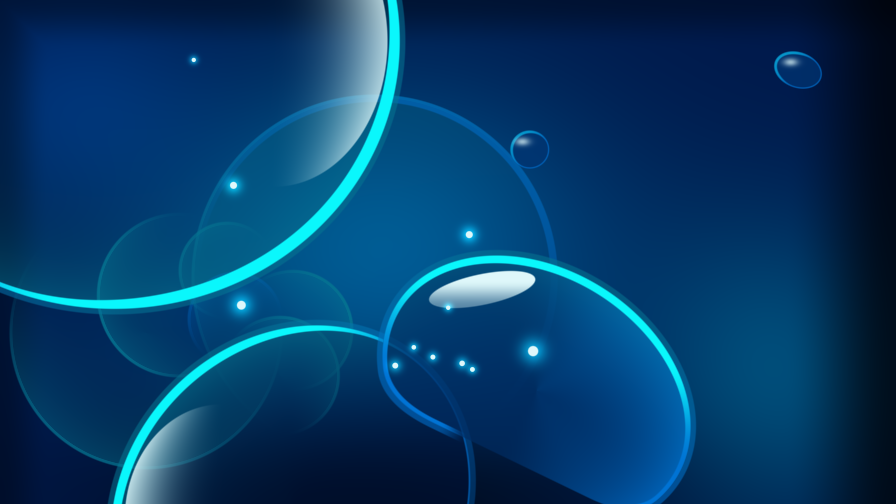
Reproduce this background procedurally as a Shadertoy shader.

```glsl
// Glassy cyan bubbles with bright rims and sparkles floating over deep blue.

// The scene is laid out on a grid 9 units high, 16 wide at 16:9.
const float GRID = 9.0;
const vec3 DEEP = vec3(0.0, 0.095, 0.29);
const vec3 NIGHT = vec3(0.0, 0.07, 0.24);
const vec3 TEAL = vec3(0.02, 0.46, 0.57);
const vec3 AZURE = vec3(0.0, 0.45, 0.83);
const vec3 CYAN = vec3(0.04, 0.97, 0.99);
const vec3 SHINE = vec3(0.87, 0.97, 0.98);
const int DUST_COUNT = 6;

float px; // size of one pixel in grid units

float hash(float n) {
    n = fract(n * 0.1031);
    n *= n + 33.33;
    return fract(n * (n + n));
}

float glow(vec2 p, vec2 centre, vec2 size) {
    vec2 q = (p - centre) / size;
    return exp(-dot(q, q));
}

// Approximate distance to a tilted ellipse; s = (width^2, shear, height^2).
float oval(vec2 d, vec3 s) {
    vec2 g = vec2(s.z * d.x - s.y * d.y, s.x * d.y - s.y * d.x) / (s.x * s.z - s.y * s.y);
    float q = sqrt(max(dot(d, g), 1e-6));
    return (q - 1.0) * q / max(length(g), 1e-4);
}

float smoothMax(float a, float b, float k) {
    float h = max(k - abs(a - b), 0.0) / k;
    return max(a, b) + h * h * k * 0.25;
}

float fill(float d) { return 1.0 - smoothstep(-px, px, d); }

float band(float d, float width) { return fill(d) * smoothstep(-px, px, d + width); }

// How far a point lies on the lit side of a centre, 0 to 1.
float facing(vec2 d, vec2 light) {
    return smoothstep(-0.5, 1.0, dot(d, light) / max(length(d) * length(light), 1e-4));
}

// Bright crescent with a translucent outer lip.
vec3 rim(vec3 col, float d, float lit, float width, float alpha) {
    col = mix(col, mix(AZURE, TEAL, lit), 0.55 * alpha * band(d - 0.1, 0.12));
    return mix(col, mix(AZURE, CYAN, smoothstep(0.1, 0.75, lit)), alpha * band(d, width));
}

// Faint round bubble, lit on one side.
vec3 ring(vec3 col, vec2 p, vec2 centre, float r, vec2 light, vec3 tint, float strength) {
    vec2 d = p - centre;
    float dist = length(d) - r;
    float body = 0.6 * fill(dist) * exp(dist * 2.2 / r);
    return mix(col, tint, strength * facing(d, light) * max(body, band(dist, 0.06)));
}

vec3 droplet(vec3 col, vec2 p, vec2 centre, vec3 shape) {
    vec2 d = p - centre;
    float dist = oval(d, shape), lit = facing(d, vec2(-0.7, 0.7));
    col = mix(col, mix(NIGHT, AZURE, 0.35), 0.75 * fill(dist));
    col = mix(col, mix(AZURE, CYAN, 0.5 * lit), 0.75 * band(dist, 0.02 + 0.03 * lit));
    return mix(col, SHINE, 0.7 * glow(d, vec2(-0.13, 0.14), vec2(0.13, 0.07)) * fill(dist));
}

vec3 sparkle(vec3 col, vec2 p, vec2 centre, float r) {
    float d = length(p - centre);
    col += CYAN * 0.45 * exp(-d * d / (r * r * 5.0));
    return mix(col, SHINE, 1.0 - smoothstep(r * 0.75, r * 0.9 + px, d));
}

vec3 backdrop(vec2 p, float width) {
    vec3 col = DEEP;
    col += vec3(0.0, 0.26, 0.29) * glow(p, vec2(6.9, 4.5), vec2(4.0, 3.0));
    col += vec3(0.0, 0.20, 0.18) * glow(p, vec2(13.9, 2.3), vec2(2.4, 2.8));
    col += vec3(0.0, 0.09, 0.16) * glow(p, vec2(1.2, 7.2), vec2(2.5, 2.0));
    col *= 1.0 - 0.6 * glow(p, vec2(6.5, 0.0), vec2(5.0, 1.5));
    col *= mix(0.3, 1.0, smoothstep(0.0, 2.0, width - p.x));
    return col * mix(0.65, 1.0, smoothstep(0.0, 0.9, min(p.x, GRID - p.y)));
}

void mainImage(out vec4 fragColor, in vec2 fragCoord) {
    px = GRID / iResolution.y;
    vec2 p = fragCoord * px;
    vec3 col = backdrop(p, iResolution.x * px);

    // Faint rings behind the glass
    col = ring(col, p, vec2(6.69, 4.04), 3.27, vec2(-0.5, 0.8), TEAL, 0.55);
    col = mix(col, AZURE, 0.5 * facing(p - vec2(6.69, 4.04), vec2(0.4, 0.9)) * band(length(p - vec2(6.69, 4.04)) - 3.27, 0.13));
    col = ring(col, p, vec2(2.61, 3.06), 2.44, vec2(-0.25, -1.0), TEAL, 0.75);
    col = ring(col, p, vec2(3.20, 3.73), 1.47, vec2(-0.9, -0.2), TEAL, 0.85);
    col = ring(col, p, vec2(4.06, 4.17), 0.87, vec2(-0.8, 0.5), TEAL, 0.65);
    col = ring(col, p, vec2(4.20, 3.30), 0.85, vec2(-0.4, 0.7), AZURE, 0.4);
    col = ring(col, p, vec2(5.23, 3.10), 1.08, vec2(0.9, 0.4), TEAL, 0.85);
    col = ring(col, p, vec2(5.00, 2.29), 1.07, vec2(0.8, 0.5), TEAL, 0.8);

    // Upper left bubble
    vec2 d = p - vec2(2.04, 8.27);
    float dist = oval(d, vec3(26.0, 0.0, 22.9)), lit = facing(d, vec2(0.75, -0.66));
    col = mix(col, TEAL, 0.6 * fill(dist) * exp(dist * 0.9) * facing(d, vec2(0.4, -0.9)));
    float shine = oval(p - vec2(4.9, 8.27), vec3(4.08, 0.0, 6.78));
    col = mix(col, SHINE, 0.78 * fill(shine) * exp(shine * 0.9) * smoothstep(4.8, 6.8, p.x));
    col = rim(col, dist, lit, 0.05 + 0.17 * lit * lit * lit, 1.0);

    // Lower left bubble
    d = p - vec2(5.19, -0.06);
    dist = oval(d, vec3(10.29, 1.52, 10.56));
    lit = facing(d, vec2(-0.8, 0.6));
    col = mix(col, NIGHT, 0.35 * fill(dist));
    col = mix(col, TEAL, 0.7 * fill(dist) * exp(dist * 1.2) * lit);
    shine = oval(p - vec2(3.96, -0.27), vec3(3.0, 0.0, 4.2));
    col = mix(col, SHINE, 0.85 * fill(shine) * exp(shine * 1.4) * (1.0 - smoothstep(2.4, 4.0, p.x)));
    col = rim(col, dist, lit, 0.03 + 0.13 * lit * lit, smoothstep(-0.5, 0.4, lit));

    // Right bubble, an oval flattened underneath
    d = p - vec2(9.58, 2.02);
    float curve = oval(d, vec3(7.56, -1.72, 5.84));
    float base = dot(p - vec2(7.08, 1.77), vec2(-0.435, -0.9));
    dist = smoothMax(curve, base, 0.5);
    lit = facing(d, vec2(0.3, 0.95));
    col = mix(col, vec3(0.0, 0.17, 0.38), 0.7 * fill(dist));
    col = mix(col, AZURE * 0.95, 0.85 * fill(dist) * exp(curve * 0.8) * facing(d, vec2(1.0, -0.1)));
    col = mix(col, TEAL, 0.5 * fill(dist) * exp(curve * 1.4) * lit);
    float openEdge = smoothstep(-0.1, 0.1, base - curve) * smoothstep(-1.3, -0.75, dot(d, vec2(0.9, -0.435)));
    col = rim(col, dist, lit, 0.07 + 0.07 * lit, 1.0 - openEdge);
    shine = oval(p - vec2(8.61, 3.83), vec3(0.9, 0.17, 0.11));
    col = mix(col, SHINE, fill(shine) * mix(0.4, 1.0, smoothstep(3.5, 4.0, p.y)));

    // Small droplets and sparkles
    col = droplet(col, p, vec2(9.46, 6.33), vec3(0.12, 0.0, 0.115));
    col = droplet(col, p, vec2(14.25, 7.75), vec3(0.18, -0.03, 0.11));
    col = sparkle(col, p, vec2(4.17, 5.69), 0.065);
    col = sparkle(col, p, vec2(4.31, 3.55), 0.085);
    col = sparkle(col, p, vec2(8.38, 4.81), 0.065);
    col = sparkle(col, p, vec2(9.52, 2.73), 0.1);
    col = sparkle(col, p, vec2(3.46, 7.93), 0.035);
    for (int i = 0; i < DUST_COUNT; i++) {
        float seed = float(i) * 7.0 + 3.0;
        vec2 spot = vec2(7.0, 2.4) + vec2(2.8, 1.3) * vec2(hash(seed), hash(seed + 41.0));
        col = sparkle(col, p, spot, 0.03 + 0.025 * hash(seed + 83.0));
    }
    fragColor = vec4(clamp(col, 0.0, 1.0), 1.0);
}
```
